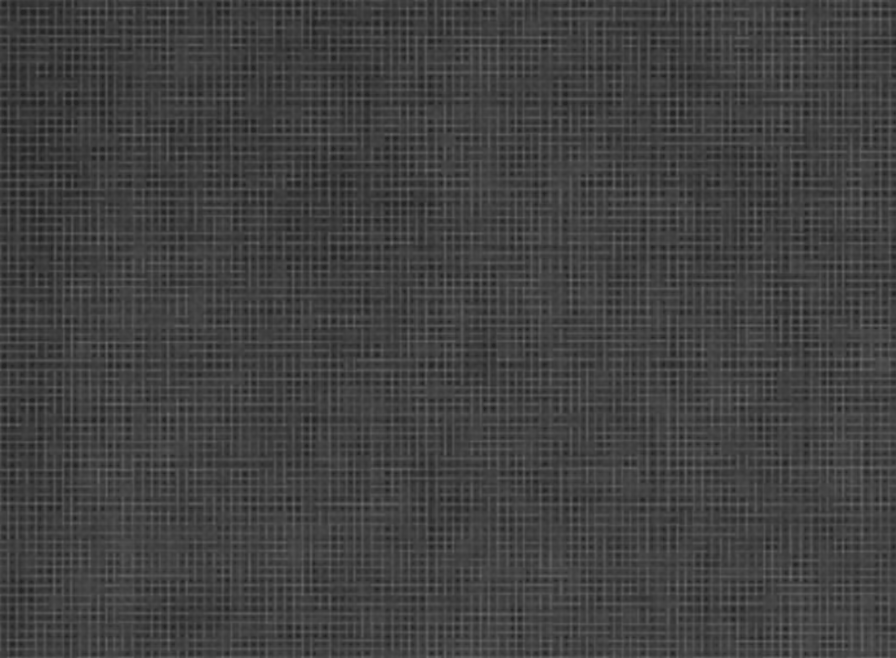
This texture is drawn by a WebGL 2 fragment shader. Its source:

```glsl
#version 300 es
precision highp float;
// Dark charcoal plain-weave cloth: thin pale threads cross over dark gaps.
// Two perpendicular ridge waves form the weave; small patches fade either
// direction in and out, and gradient noise adds slubs, grain and soft shading.
uniform vec2 u_resolution;
out vec4 fragColor;

const float TAU = 6.283185;

vec2 hash2(vec2 p) {
  vec3 q = fract(p.xyx * vec3(0.1031, 0.1030, 0.0973));
  q += dot(q, q.yzx + 33.33);
  return fract((q.xx + q.yz) * q.zy);
}

vec2 gradientAt(vec2 cell) {
  float angle = TAU * hash2(cell + 200.0).x;
  return vec2(cos(angle), sin(angle));
}

// Gradient noise, roughly -0.7 to 0.7
float gradientNoise(vec2 p) {
  vec2 i = floor(p), f = p - i;
  vec2 u = f * f * f * (f * (f * 6.0 - 15.0) + 10.0);
  vec2 e = vec2(1.0, 0.0);
  float a = dot(gradientAt(i), f);
  float b = dot(gradientAt(i + e.xy), f - e.xy);
  float c = dot(gradientAt(i + e.yx), f - e.yx);
  float d = dot(gradientAt(i + e.xx), f - e.xx);
  return mix(mix(a, b, u.x), mix(c, d, u.x), u.y);
}

// Random pair per square patch, blended over a narrow border
vec2 patchPair(vec2 p) {
  vec2 i = floor(p);
  vec2 u = smoothstep(0.35, 0.65, p - i);
  vec2 low = mix(hash2(i), hash2(i + vec2(1.0, 0.0)), u.x);
  vec2 high = mix(hash2(i + vec2(0.0, 1.0)), hash2(i + 1.0), u.x);
  return mix(low, high, u.y);
}

// Thread brightness, changing from thread to thread and slowly along each one
float threadTone(float id, float along, float seed) {
  return 0.75 + 0.5 * hash2(vec2(id, seed)).x
       + 0.6 * gradientNoise(vec2(id * 0.73 + seed, along * 20.0));
}

void main() {
  vec2 p = gl_FragCoord.xy / u_resolution.y;

  // Straight thread coordinates with uneven spacing
  vec2 weave = p * vec2(74.0, 73.0);
  weave.x += 0.5 * gradientNoise(vec2(p.x * 19.0, p.y * 0.4));
  weave.y += 0.5 * gradientNoise(vec2(p.x * 0.4 + 40.0, p.y * 19.0));
  vec2 wave = 0.5 + 0.5 * cos(TAU * weave);
  vec2 ridge = wave * wave * wave;
  vec2 gap = (1.0 - wave) * (1.0 - wave);

  // Visibility of each thread direction
  vec2 strength = 0.3 + 0.9 * smoothstep(0.05, 0.75, patchPair(p * 47.0));
  vec2 id = floor(weave + 0.5);
  strength *= vec2(threadTone(id.x, p.y, 3.0), threadTone(id.y, p.x, 71.0));

  // Pale threads and the dark holes between them
  float tone = 0.262 + dot(strength * (ridge - 0.3125), vec2(0.072, 0.069));
  float holeDepth = 0.036 + 0.05 * gradientNoise(p * 38.0 + 90.0);
  tone -= holeDepth * gap.x * gap.y * (strength.x + strength.y) * 0.6;

  // Streaks along both directions, then patchy and fine grain
  tone += 0.020 * gradientNoise(p * vec2(60.0, 5.0));
  tone += 0.022 * gradientNoise(p * vec2(5.0, 60.0) + 31.0);
  tone += 0.022 * gradientNoise(p * 24.0 + 140.0);
  tone += 0.034 * gradientNoise(p * 125.0 + 57.0);

  // Broad shading, darker toward the upper left and the left edge
  tone += 0.022 * gradientNoise(p * 3.0 + 12.0);
  tone += 0.018 * gradientNoise(p * 8.0 + 77.0);
  tone += 0.024 * (0.6 * p.x / 1.36 - p.y + 0.2);
  tone -= 0.014 * (1.0 - smoothstep(0.0, 0.15, p.x));

  fragColor = vec4(vec3(clamp(tone, 0.14, 0.42)), 1.0);
}
```
